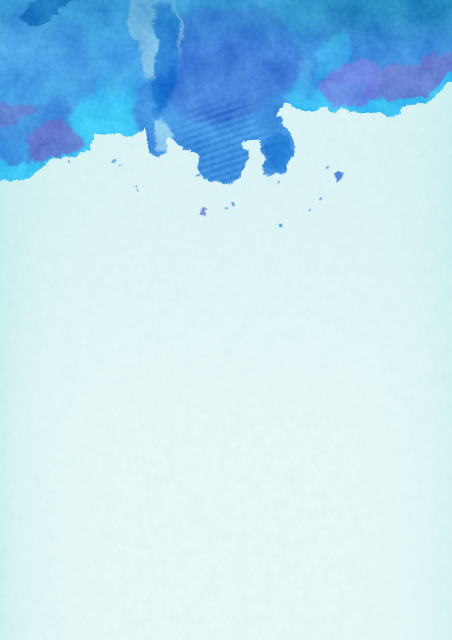
This background is drawn by a Shadertoy shader. Its source:

```glsl
// Watercolour washes bleeding down from the top of pale, tinted paper.
// Ragged outlines come from sine-warped ellipses, pigment and paper grain
// from cellular noise. Units are canvas widths, with y measured downwards.

const vec3 CYAN   = vec3(0.24, 0.76, 0.96);
const vec3 SKY    = vec3(0.29, 0.63, 0.90);
const vec3 AZURE  = vec3(0.26, 0.56, 0.87);
const vec3 BLUE   = vec3(0.26, 0.49, 0.85);
const vec3 COBALT = vec3(0.08, 0.45, 0.82);
const vec3 VIOLET = vec3(0.42, 0.48, 0.81);
const vec3 TEAL   = vec3(0.14, 0.53, 0.73);
const vec3 PALE   = vec3(0.62, 0.83, 0.93);

vec2 hash2(vec2 p) {
    vec3 q = fract(p.xyx * vec3(0.1031, 0.1030, 0.0973));
    q += dot(q, q.yzx + 33.33);
    return fract((q.xx + q.yz) * q.zy);
}

mat2 rotation(float a) {
    return mat2(cos(a), sin(a), -sin(a), cos(a));
}

// Distance to the nearest scattered cell point
float cellular(vec2 p) {
    vec2 cell = floor(p), f = fract(p);
    float nearest = 2.0;
    for (int j = -1; j <= 1; j++)
        for (int i = -1; i <= 1; i++) {
            vec2 o = vec2(i, j);
            nearest = min(nearest, length(o + hash2(cell + o + 50.0) - f));
        }
    return nearest;
}

// Layered sines that fray outlines; the turns are undone at the end
vec2 fray(vec2 p, float freq, float amp) {
    const float TURN = 0.65;
    const int LAYERS = 7;
    for (int i = 0; i < LAYERS; i++) {
        p += amp * sin(freq * p.yx + vec2(1.3, 4.1) * float(i + 1));
        p = rotation(TURN) * p;
        freq *= 1.9;
        amp *= 0.62;
    }
    return rotation(-TURN * float(LAYERS)) * p;
}

// Approximate signed distance to a tilted ellipse
float blob(vec2 p, vec2 centre, vec2 radius, float tilt) {
    vec2 q = rotation(-tilt) * (p - centre);
    return (length(q / radius) - 1.0) * min(radius.x, radius.y);
}

// Glaze of pigment with a given edge softness
vec3 wash(vec3 base, vec3 tint, float d, float opacity, float soft) {
    return mix(base, tint, opacity * (1.0 - smoothstep(-soft, soft, d)));
}

// Lower boundary of the paint, with drips hanging in the middle
float paintEdge(vec2 p) {
    float x = p.x;
    float edge = 0.392 - 0.035 * smoothstep(0.02, 0.14, x)
               - 0.065 * smoothstep(0.14, 0.23, x)
               + 0.026 * (smoothstep(0.31, 0.35, x) - smoothstep(0.60, 0.63, x))
               - 0.060 * smoothstep(0.60, 0.65, x)
               + 0.022 * smoothstep(0.68, 0.80, x)
               - 0.058 * smoothstep(0.86, 1.00, x);
    float d = p.y - edge;
    d = min(d, blob(p, vec2(0.480, 0.320), vec2(0.058, 0.082), -0.35));
    d = min(d, blob(p, vec2(0.425, 0.295), vec2(0.055, 0.045), 0.0));
    d = min(d, blob(p, vec2(0.604, 0.325), vec2(0.034, 0.075), 0.1));
    return min(d, blob(p, vec2(0.345, 0.310), vec2(0.024, 0.042), 0.0));
}

vec3 paper(vec2 p, float height) {
    float y = p.y / height;
    vec3 c = mix(vec3(0.855, 0.953, 0.958), vec3(0.895, 0.968, 0.968), smoothstep(0.2, 0.75, y));
    float side = exp(-p.x * 14.0) + 0.7 * exp((p.x - 1.0) * 14.0);
    float grain = cellular(p * vec2(110.0, 90.0)) + cellular(p * 32.0) - 1.0;
    return c - vec3(0.085, 0.025, 0.030) * side - vec3(0.016, 0.009, 0.009) * grain;
}

vec3 paint(vec2 p, vec2 q, float soft) {
    float wet = soft * 5.0, damp = soft * 2.0;
    // Broad washes
    vec3 c = wash(CYAN, SKY, blob(q, vec2(0.50, 0.00), vec2(0.75, 0.20), 0.0), 0.85, wet * 3.0);
    c = wash(c, SKY, blob(q, vec2(0.05, 0.16), vec2(0.16, 0.15), 0.0), 0.9, wet);
    c = wash(c, AZURE, blob(q, vec2(0.06, 0.29), vec2(0.11, 0.055), -0.35), 0.8, damp);
    c = wash(c, AZURE, blob(q, vec2(0.88, 0.08), vec2(0.22, 0.11), -0.15), 0.8, wet);
    c = wash(c, AZURE, blob(q, vec2(0.48, 0.28), vec2(0.18, 0.18), 0.0), 0.9, wet);
    c = wash(c, BLUE, blob(q, vec2(0.50, 0.14), vec2(0.16, 0.13), -0.15), 0.8, wet);
    c = wash(c, CYAN, blob(q, vec2(0.73, 0.12), vec2(0.04, 0.05), 0.4), 0.5, damp);
    // Violet glazes
    c = wash(c, VIOLET, blob(q, vec2(0.115, 0.315), vec2(0.062, 0.042), -0.3), 0.85, damp);
    c = wash(c, VIOLET, blob(q, vec2(0.03, 0.245), vec2(0.055, 0.022), -0.2), 0.7, damp);
    c = wash(c, VIOLET, blob(q, vec2(0.91, 0.170), vec2(0.10, 0.042), -0.35), 0.85, damp);
    c = wash(c, VIOLET * 1.1, blob(q, vec2(0.78, 0.190), vec2(0.062, 0.054), 0.0), 0.8, damp);
    // Pale lifts, cobalt streaks and drip
    c = wash(c, PALE, blob(q, vec2(0.345, 0.07), vec2(0.056, 0.105), 0.0), 0.7, damp);
    c = wash(c, PALE, blob(q, vec2(0.362, 0.31), vec2(0.020, 0.036), 0.2), 0.8, damp);
    c = wash(c, COBALT, blob(q, vec2(0.365, 0.13), vec2(0.027, 0.13), 0.06), 0.75, damp);
    c = wash(c, COBALT * 0.9, blob(q, vec2(0.11, 0.02), vec2(0.065, 0.025), -0.3), 0.85, soft);
    c = wash(c, COBALT, blob(q, vec2(0.605, 0.34), vec2(0.027, 0.045), 0.0), 0.55, damp);
    // Teal stain along the top
    float stain = (1.0 - smoothstep(0.0, 0.13, p.y)) * mix(0.35, 0.9, smoothstep(0.45, 0.85, p.x));
    c = mix(c, TEAL, stain);
    // Dry-brush hatching, blooms and mottled pigment
    float hatch = sin(dot(p, vec2(130.0, 420.0)) + 9.0 * q.x);
    c += 0.035 * hatch * (1.0 - smoothstep(-0.03, 0.03, blob(q, vec2(0.49, 0.31), vec2(0.09), 0.0)));
    float bloom = cellular(q * 11.0) - 0.45;
    float mottle = cellular(q * 28.0) + cellular(p * 85.0) - 0.9;
    return c + vec3(0.10, 0.13, 0.07) * bloom - 0.045 * mottle;
}

void mainImage(out vec4 fragColor, in vec2 fragCoord) {
    vec2 p = vec2(fragCoord.x, iResolution.y - fragCoord.y) / iResolution.x;
    vec2 q = fray(p, 28.0, 0.009);
    float soft = max(1.0 / iResolution.x, 0.0018);
    vec3 color = paper(p, iResolution.y / iResolution.x);
    // Fine splatter below the edge
    for (int i = 0; i < 20; i++) {
        vec2 h = hash2(vec2(float(i), 7.0)), k = hash2(vec2(float(i), 19.0));
        vec2 centre = vec2(0.12 + 0.62 * h.x, 0.34 + 0.13 * h.y);
        float r = 0.0012 + 0.0025 * k.x * k.x;
        color = wash(color, mix(SKY, BLUE, k.y), blob(p, centre, vec2(r, r * 1.6), k.y * 3.0), 0.75, soft);
    }
    // Larger drops
    color = wash(color, BLUE, blob(q, vec2(0.745, 0.397), vec2(0.011, 0.008), 0.2), 0.9, soft);
    color = wash(color, VIOLET, blob(q, vec2(0.452, 0.465), vec2(0.008, 0.006), 0.6), 0.8, soft);
    color = wash(color, SKY, blob(p, vec2(0.621, 0.499), vec2(0.004), 0.0), 0.9, soft);
    color = wash(color, paint(p, q, soft), paintEdge(q), 1.0, soft);
    fragColor = vec4(color, 1.0);
}
```
